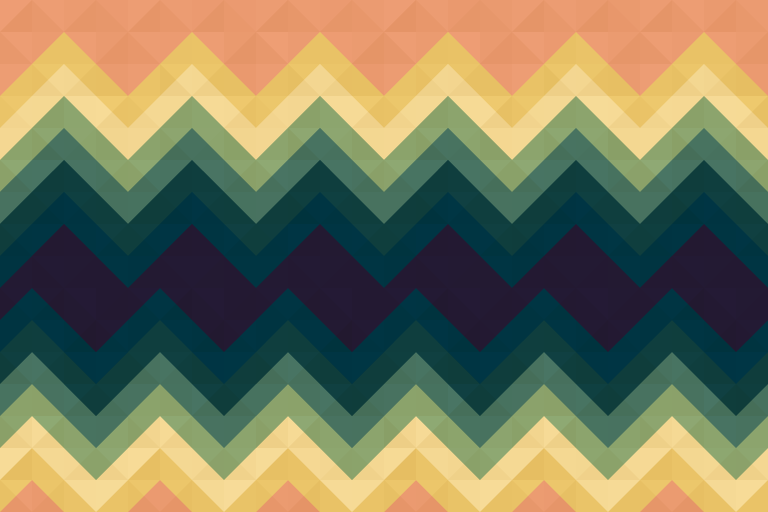
Write a Shadertoy shader that draws this pattern.

```glsl
const float COLUMNS = 24.0;      // facet cells across the canvas
const float WAVE = 4.0;          // cells per zigzag, six zigzags across
const float LOWER_SHIFT = 1.0;   // sideways shift of the lower zigzags, in cells
const float SPAN = 16.0;         // cells from first to last band
const int SAMPLES = 3;           // antialiasing grid per pixel side
const float SLOPE_SHADE = 0.4;   // contrast of facets pointing up and down
const float REPEAT_SHADE = 0.8;  // facet variation shared by all zigzags
const float LOOSE_SHADE = 0.3;   // facet variation unique to each zigzag
const vec3 SHADE_TINT = vec3(0.022, 0.035, 0.07);

const vec3 BANDS[8] = vec3[8](
    vec3(0.915, 0.600, 0.430),   // salmon
    vec3(0.920, 0.770, 0.410),   // gold
    vec3(0.950, 0.835, 0.560),   // cream
    vec3(0.550, 0.645, 0.430),   // sage
    vec3(0.280, 0.445, 0.370),   // teal
    vec3(0.060, 0.245, 0.245),   // pine
    vec3(0.000, 0.205, 0.255),   // navy
    vec3(0.137, 0.100, 0.197));  // plum

float hash(vec3 p) {
    p = fract(p * vec3(0.1031, 0.1130, 0.1371));
    p += dot(p, p.yzx + 33.33);
    return fract((p.x + p.y) * p.z);
}

// Height of the zigzag below its peaks, with 45 degree sides
float zigzag(float x) {
    return abs(mod(x, WAVE) - 0.5 * WAVE);
}

// Bands stack from both edges toward the plum centre
vec3 bandColor(vec2 p) {
    float fromTop = p.y - zigzag(p.x);
    float fromBottom = SPAN - p.y + zigzag(p.x + LOWER_SHIFT);
    float depth = clamp(min(fromTop, fromBottom), 0.0, 7.0);
    return BANDS[int(depth)];
}

// Cells split by alternating diagonals into shaded triangles
float facetShade(vec2 p) {
    vec2 cell = floor(p);
    vec2 f = p - cell;
    bool rising = mod(cell.x + cell.y, 2.0) < 0.5;
    float lower = step(rising ? 1.0 - f.x : f.x, f.y);
    float shared = hash(vec3(mod(cell.x, WAVE), cell.y, lower) + 5.0) - 0.5;
    float loose = hash(vec3(cell, lower) + 17.0) - 0.5;
    return SLOPE_SHADE * (0.5 - lower) * 2.0
         + REPEAT_SHADE * shared + LOOSE_SHADE * loose;
}

void mainImage(out vec4 fragColor, in vec2 fragCoord) {
    vec3 sum = vec3(0.0);
    for (int j = 0; j < SAMPLES; j++) {
        for (int i = 0; i < SAMPLES; i++) {
            vec2 offset = (vec2(i, j) + 0.5) / float(SAMPLES) - 0.5;
            vec2 pos = fragCoord + offset;
            // Cell units, with y running down from the top edge
            vec2 p = vec2(pos.x, iResolution.y - pos.y) * COLUMNS / iResolution.x;
            sum += bandColor(p) * (1.0 + SHADE_TINT * facetShade(p));
        }
    }
    fragColor = vec4(sum / float(SAMPLES * SAMPLES), 1.0);
}
```
